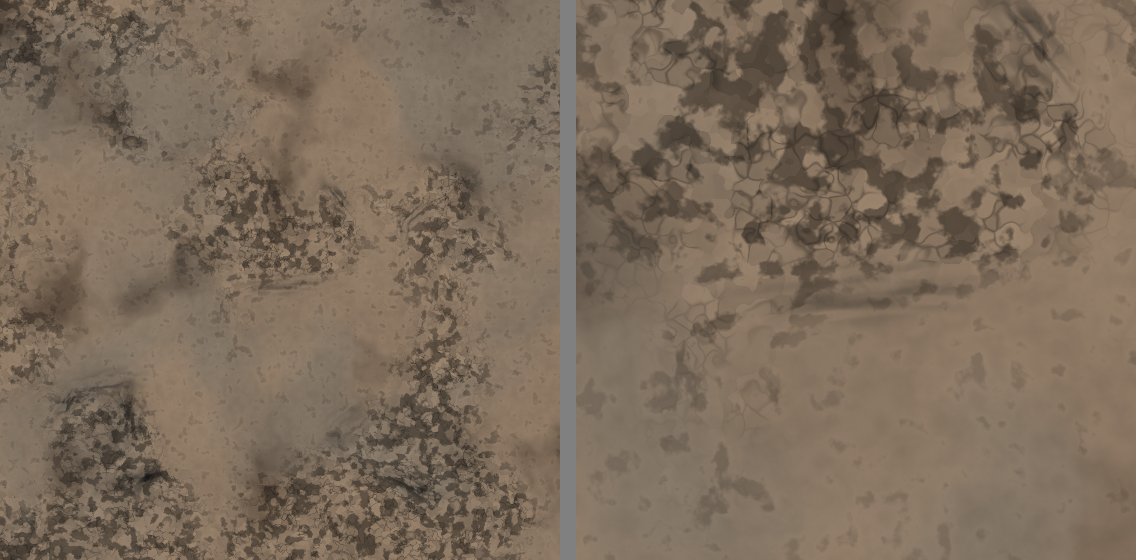
Left, the full canvas; right, a detail of the centre.
A three.js fragment shader for this texture:

```glsl
// Weathered tan ground: warped noise lays out grey haze, brown stains and gritty areas.
// Grit is thresholded fine noise plus cellular flakes with crevices and pale chips;
// a loop scatters soft, streaky smudges on top.

varying vec2 vUv;

float hash(vec2 p) {
  vec3 q = fract(vec3(p.xyx) * 0.1031);
  q += dot(q, q.yzx + 33.33);
  return fract((q.x + q.y) * q.z);
}

float noise(vec2 p) {
  vec2 i = floor(p), f = fract(p);
  f = f * f * (3.0 - 2.0 * f);
  return mix(mix(hash(i), hash(i + vec2(1.0, 0.0)), f.x),
             mix(hash(i + vec2(0.0, 1.0)), hash(i + 1.0), f.x), f.y);
}

mat2 rotation(float a) {
  return mat2(cos(a), sin(a), -sin(a), cos(a));
}

// Four octaves, normalised to 0..1
float fbm(vec2 p) {
  float sum = 0.0, amp = 0.533;
  for (int i = 0; i < 4; i++) {
    sum += amp * noise(p);
    p = rotation(0.6) * p * 2.03 + 17.3;
    amp *= 0.5;
  }
  return sum;
}

// Nearest distance, second distance and cell id
vec3 cells(vec2 p) {
  vec2 base = floor(p);
  vec3 best = vec3(9.0, 9.0, 0.0);
  for (int y = -1; y <= 1; y++) {
    for (int x = -1; x <= 1; x++) {
      vec2 cell = base + vec2(float(x), float(y));
      vec2 seed = cell + vec2(hash(cell + 3.1), hash(cell + 71.7));
      float d = length(p - seed);
      if (d < best.x) best = vec3(d, best.x, hash(cell + 140.0));
      else best.y = min(best.y, d);
    }
  }
  return best;
}

float blob(vec2 p, vec2 centre, vec2 radius) {
  vec2 d = (p - centre) / radius;
  return exp(-dot(d, d));
}

void main() {
  vec2 p = vUv;
  vec2 warp = vec2(fbm(p * 9.0 + 4.0), fbm(p * 9.0 + 51.0)) - 0.5;
  vec2 soft = p + warp * 0.14;

  // Broad layout of gritty ground, brown stains and grey haze
  float grit = fbm(soft * 5.0 + 23.0) - 0.06;
  grit += 0.22 * smoothstep(0.27, 0.05, soft.y);
  grit += 0.20 * blob(soft, vec2(0.35, 0.56), vec2(0.2, 0.13));
  grit += 0.20 * blob(soft, vec2(0.79, 0.42), vec2(0.08, 0.24));
  grit += 0.12 * blob(soft, vec2(0.5, 0.92), vec2(0.3, 0.1));
  grit -= 0.20 * blob(soft, vec2(0.94, 0.4), vec2(0.07, 0.16));
  grit = smoothstep(0.36, 0.72, grit);

  float stain = fbm(soft * 6.0 + 88.0) - 0.06;
  stain += 0.28 * blob(soft, vec2(0.08, 0.44), vec2(0.17, 0.07));
  stain += 0.22 * blob(soft, vec2(0.0, 0.0), vec2(0.28, 0.12));
  stain += 0.20 * blob(soft, vec2(0.54, 0.91), vec2(0.1, 0.08));
  stain += 0.20 * blob(soft, vec2(0.0, 0.97), vec2(0.1, 0.08));
  stain += 0.24 * blob(soft, vec2(0.81, 0.19), vec2(0.06, 0.07));
  stain = smoothstep(0.48, 0.82, stain);

  float haze = fbm(soft * 3.5 + 140.0);
  haze += 0.25 * blob(soft, vec2(0.85, 0.8), vec2(0.18, 0.14));
  haze = smoothstep(0.44, 0.72, haze);

  vec3 color = mix(vec3(0.58, 0.495, 0.41), vec3(0.505, 0.46, 0.405), 0.75 * haze);
  color *= 0.97 + 0.12 * (fbm(p * 14.0 + 7.0) - 0.5);
  color *= mix(vec3(1.0), vec3(0.66, 0.64, 0.63), stain);

  // Fine mottling and dark specks, denser where the ground is gritty
  vec2 rough = p + warp * 0.025;
  float fine = fbm(rough * 85.0);
  float speck = smoothstep(0.52, 0.7, fine + 0.17 * (grit - 0.5) + 0.05 * stain);
  color *= 1.0 + 0.14 * (fine - 0.5);
  color *= 1.0 - (0.14 + 0.26 * grit) * speck;

  // Irregular flakes with dark crevices
  vec2 jitter = vec2(noise(p * 130.0), noise(p * 130.0 + 40.0)) - 0.5;
  vec3 flake = cells(rough * 80.0 + jitter * 0.9);
  float crevice = 1.0 - smoothstep(0.0, 0.25, flake.y - flake.x);
  crevice *= smoothstep(0.4, 0.65, noise(p * 48.0 + 11.0));
  color *= 1.0 + grit * (0.20 * (flake.z - 0.5) - 0.24 * crevice);

  // Sparse pale chips, shaded along their lower rim
  vec2 chipPoint = rough * 38.0 + jitter * 0.35;
  vec3 chip = cells(chipPoint);
  float rim = cells(chipPoint + vec2(0.06, 0.12)).x;
  float pale = step(0.86, chip.z) * smoothstep(0.4, 0.3, chip.x) * grit;
  color = mix(color, vec3(0.57, 0.49, 0.41), 0.6 * pale);
  color *= 1.0 - 0.25 * pale * smoothstep(0.2, 0.4, rim);

  // Soft smudges with wispy streaks inside
  for (int i = 0; i < 11; i++) {
    float id = float(i) * 7.0 + 5.0;
    vec2 centre = vec2(hash(vec2(id, 2.0)), 0.12 + 0.8 * hash(vec2(id, 9.0)));
    vec2 d = rotation(6.28 * hash(vec2(id, 4.0))) * (p - centre + warp * 0.07);
    d /= vec2(0.045, 0.023) * (0.55 + 0.6 * hash(vec2(id, 6.0)));
    float streak = noise(vec2(d.x * 1.2, d.y * 3.5) + warp * 5.0 + id);
    float smudge = exp(-dot(d, d)) * (0.2 + 0.8 * smoothstep(0.25, 0.8, streak));
    color *= 1.0 - vec3(0.60, 0.57, 0.54) * smudge * (0.45 + 0.55 * hash(vec2(id, 8.0)));
  }

  gl_FragColor = vec4(color, 1.0);
}
```
